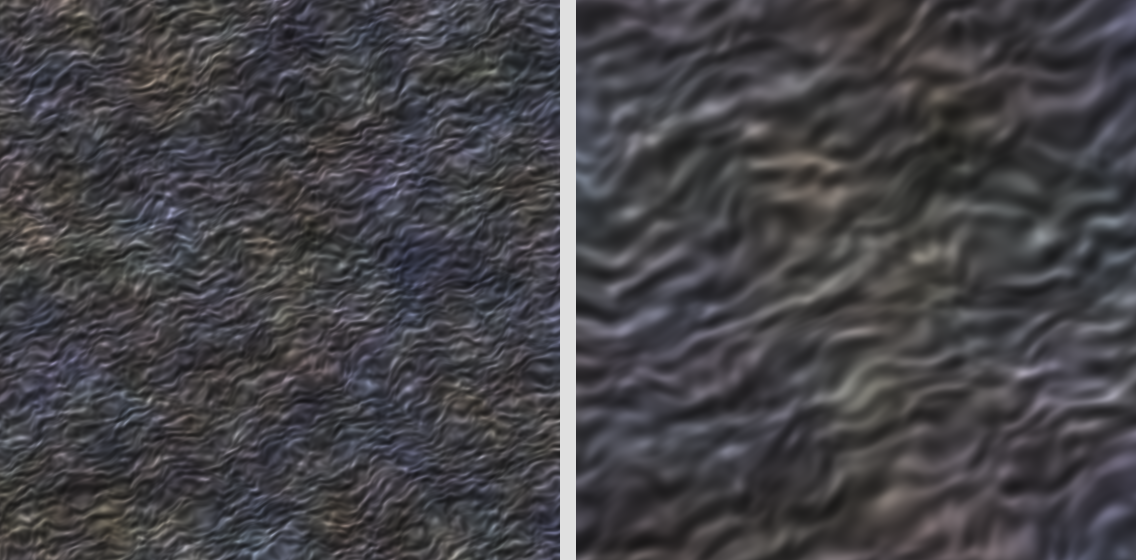
Left: the whole. Right: its middle third, enlarged.
A WebGL 1 fragment shader for this texture:

```glsl
precision highp float;
// Dark, rough slate-like rock with small slanted flakes and faint mineral stains.

uniform vec2 u_resolution;

// Random unit gradient for a lattice point
vec2 latticeGradient(vec2 cell) {
  vec3 h = fract(cell.xyx * vec3(0.1031, 0.1030, 0.0973));
  h += dot(h, h.yzx + 33.33);
  float angle = 6.2832 * fract((h.x + h.y) * h.z);
  return vec2(cos(angle), sin(angle));
}

// Gradient noise, roughly -0.7 to 0.7
float gradientNoise(vec2 p) {
  vec2 cell = floor(p);
  vec2 f = p - cell;
  vec2 blend = f * f * f * (f * (f * 6.0 - 15.0) + 10.0);
  vec2 e = vec2(1.0, 0.0);
  float a = dot(latticeGradient(cell), f);
  float b = dot(latticeGradient(cell + e.xy), f - e.xy);
  float c = dot(latticeGradient(cell + e.yx), f - e.yx);
  float d = dot(latticeGradient(cell + e.xx), f - e.xx);
  return mix(mix(a, b, blend.x), mix(c, d, blend.x), blend.y);
}

// Coordinates along and across a slanted grain
vec2 alongGrain(vec2 p, float angle) {
  float c = cos(angle);
  float s = sin(angle);
  return vec2(c * p.x + s * p.y, c * p.y - s * p.x);
}

// Bends the grain so that flakes vary in direction
vec2 bend(vec2 p) {
  vec2 broad = vec2(gradientNoise(p * 8.0 + 3.7), gradientNoise(p * 8.0 + 41.3));
  vec2 local = vec2(gradientNoise(p * 27.0 + 17.1), gradientNoise(p * 27.0 + 63.9));
  return p + 0.022 * broad + 0.010 * local;
}

// Height of the flaky surface
float flakeHeight(vec2 p) {
  float flakes = gradientNoise(alongGrain(p, 0.36) * vec2(36.0, 76.0) + 9.2);
  float chips = gradientNoise(alongGrain(p, 0.52) * vec2(68.0, 118.0) + 51.6);
  return flakes + 0.5 * chips;
}

void main() {
  vec2 uv = gl_FragCoord.xy / u_resolution.y;
  vec2 p = bend(uv);

  // Relief lit from above, with broader light and dark layers
  float height = flakeHeight(p);
  float relief = height - flakeHeight(p + vec2(-0.003, 0.007));
  float layers = gradientNoise(alongGrain(p, 0.3) * vec2(13.0, 27.0) + 22.4);
  float patches = gradientNoise(alongGrain(p, 0.2) * vec2(4.0, 7.0) + 75.8);
  float tone = 0.6 * relief + 0.3 * height + 0.55 * layers + 0.35 * patches;
  float brightness = 0.25 * exp(tone);

  // Brown against blue stains, and a weaker green against violet
  float warmth = gradientNoise(uv * 4.5 + 31.2) + 0.6 * gradientNoise(p * 15.0 + 87.5);
  warmth += 0.25 * (0.5 - uv.x);
  float green = gradientNoise(uv * 6.0 + 58.3) + 0.6 * gradientNoise(p * 19.0 + 12.9);
  vec3 tint = vec3(0.99, 0.975, 1.05);
  tint += warmth * vec3(0.12, 0.02, -0.20) + green * vec3(-0.03, 0.06, -0.03);

  gl_FragColor = vec4(brightness * tint, 1.0);
}
```
